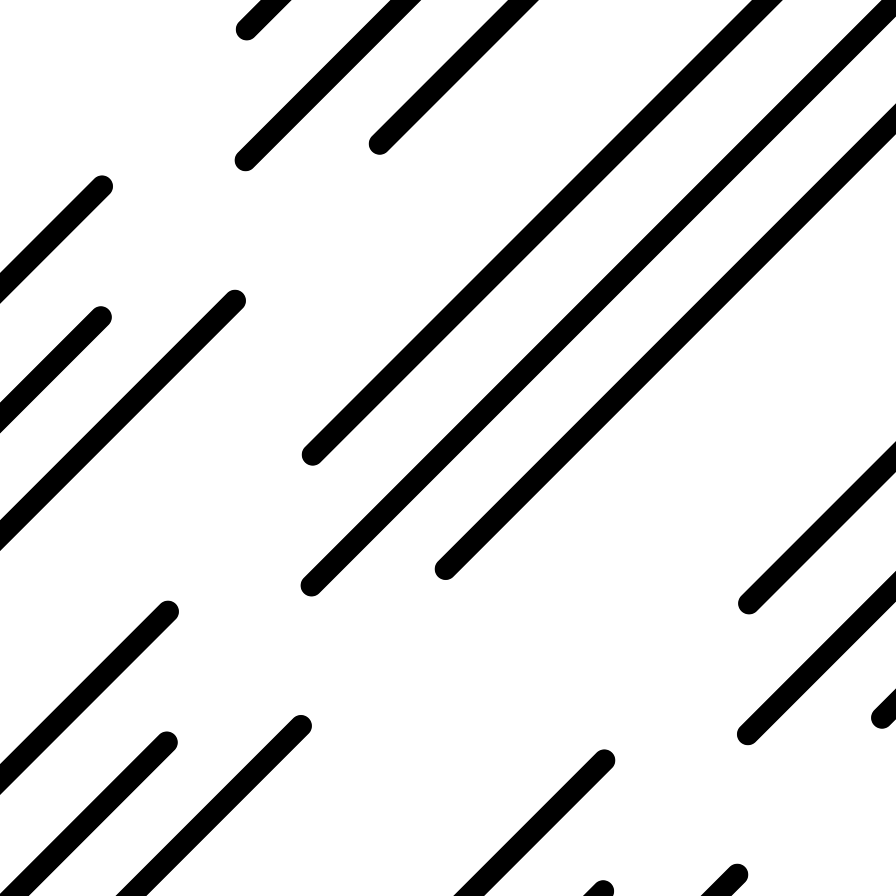
Write a WebGL 2 fragment shader that draws this pattern.

```glsl
#version 300 es
precision highp float;

#define BAR_RADIUS 0.0122
#define BAR_LENGTH 1.35
#define ANCHOR vec2(0.349, 0.4925)
#define NARROW_STEP vec2(0.0736, -0.4746)
#define WIDE_STEP vec2(0.487, -0.166)
#define SECOND_BAR vec2(-0.0013, -0.1460)
#define THIRD_BAR vec2(0.1484, -0.1276)
#define GAP vec2(0.1615, 0.1751)
#define INK vec3(0.0)
#define PAPER vec3(1.0)

uniform vec2 u_resolution;
out vec4 fragColor;

const vec2 DIRECTION = vec2(0.70711);

// Distance to a round-ended bar rising from start
float barDistance(vec2 p, vec2 start) {
    vec2 q = p - start;
    float along = clamp(dot(q, DIRECTION), 0.0, BAR_LENGTH);
    return length(q - DIRECTION * along) - BAR_RADIUS;
}

// Three parallel bars with staggered ends
float tripleDistance(vec2 p, vec2 start) {
    float d = barDistance(p, start);
    d = min(d, barDistance(p, start + SECOND_BAR));
    return min(d, barDistance(p, start + THIRD_BAR));
}

// Lanes are spaced by alternating narrow and wide steps
vec2 laneOrigin(int lane) {
    float k = float(lane);
    float narrowCount = floor(k * 0.5);
    return ANCHOR + NARROW_STEP * narrowCount + WIDE_STEP * (k - narrowCount);
}

void main() {
    float pixel = 1.0 / min(u_resolution.x, u_resolution.y);
    vec2 p = gl_FragCoord.xy * pixel;

    // Triples repeat along each lane, parted by gaps
    vec2 repeatStep = DIRECTION * BAR_LENGTH + GAP;
    float d = 1e3;
    for (int lane = -3; lane <= 3; lane++) {
        for (int segment = -2; segment <= 1; segment++) {
            vec2 start = laneOrigin(lane) + repeatStep * float(segment);
            d = min(d, tripleDistance(p, start));
        }
    }

    // Smooth edges about one pixel wide
    float coverage = 1.0 - smoothstep(-0.6 * pixel, 0.6 * pixel, d);
    fragColor = vec4(mix(PAPER, INK, coverage), 1.0);
}
```
